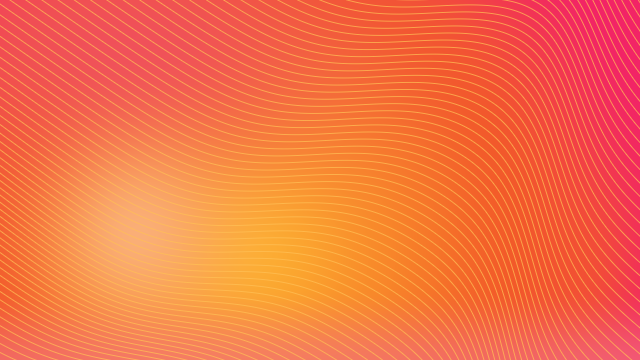
Write a WebGL 2 fragment shader that draws this background.

```glsl
#version 300 es
precision highp float;
// Warm sunset gradient with soft glows under a field of flowing golden contour lines.

#define LINE_WIDTH 0.0026
#define LINE_OPACITY 0.75
#define SLOPE vec2(22.0, 30.0)
#define SUN_CENTRE vec2(0.70, 0.32)
#define PEACH_CENTRE vec2(0.38, 0.35)
#define ROSE_CENTRE vec2(0.35, 0.87)

uniform vec2 u_resolution;
out vec4 outColor;

const vec3 YELLOW = vec3(0.99, 0.69, 0.18);
const vec3 ORANGE = vec3(0.97, 0.51, 0.16);
const vec3 VERMILION = vec3(0.95, 0.35, 0.16);
const vec3 MAGENTA = vec3(0.95, 0.14, 0.40);
const vec3 ROSE = vec3(0.94, 0.31, 0.36);
const vec3 PEACH = vec3(0.98, 0.69, 0.48);
const vec3 BLUSH = vec3(0.95, 0.45, 0.50);
const vec3 GOLD = vec3(1.00, 0.75, 0.33);

// Soft elliptical falloff, 1 at the centre
float glow(vec2 p, vec2 centre, vec2 radius) {
    vec2 d = (p - centre) / radius;
    return exp(-dot(d, d));
}

// Radial ramp from the sun outwards, tinted by local glows
vec3 background(vec2 p) {
    float d = distance(p, SUN_CENTRE);
    vec3 color = mix(YELLOW, ORANGE, smoothstep(0.0, 0.48, d));
    color = mix(color, VERMILION, smoothstep(0.36, 0.76, d));
    color = mix(color, MAGENTA, smoothstep(0.70, 1.18, d));
    color = mix(color, ROSE, 0.95 * glow(p, ROSE_CENTRE, vec2(0.60, 0.33)));
    color = mix(color, VERMILION, 0.6 * glow(p, vec2(1.62, 0.25), vec2(0.14, 0.25)));
    color = mix(color, PEACH, 0.95 * glow(p, PEACH_CENTRE, vec2(0.23, 0.24)));
    return mix(color, BLUSH, 0.65 * smoothstep(0.20, -0.02, p.y));
}

// Height field whose whole-number levels are the lines:
// a tilted plane bent by a valley, a steep ridge and a dense left fold
float contourField(vec2 p) {
    float valley = -7.0 * tanh((p.x - 0.39 - 0.85 * p.y) / 0.28);
    float ridge = (7.0 - 2.0 * p.y) * tanh((p.x - 1.39 - 0.27 * p.y) / 0.15);
    float fold = 5.0 * tanh((p.x + 1.1 * p.y - 0.45) / 0.30);
    return dot(p, SLOPE) + valley + ridge + fold;
}

void main() {
    vec2 p = gl_FragCoord.xy / u_resolution.y;
    float pixel = 1.0 / u_resolution.y;

    // Distance to the nearest level, from the local gradient
    float level = contourField(p);
    float steepness = length(vec2(dFdx(level), dFdy(level))) / pixel;
    float dist = abs(fract(level) - 0.5) / max(steepness, 0.001);
    float line = clamp(0.5 + (0.5 * LINE_WIDTH - dist) / pixel, 0.0, 1.0);

    outColor = vec4(mix(background(p), GOLD, LINE_OPACITY * line), 1.0);
}
```
